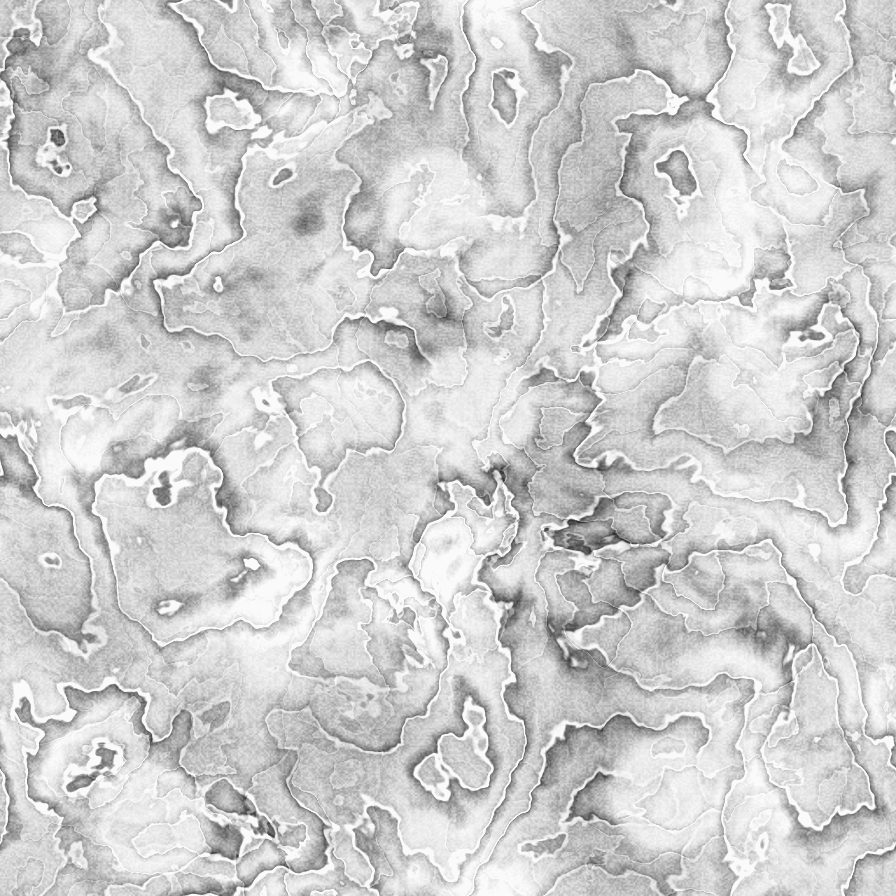
Reproduce this texture procedurally as a three.js fragment shader.

```glsl
#define BASE_TONE 0.905
#define MAJOR_PERIOD 4.0
#define MAJOR_LEVELS 2.3
#define MINOR_PERIOD 8.0
#define MINOR_LEVELS 2.0
#define GAIN 0.47
#define WARP 0.03
#define RIM 0.17
#define DARK 0.8
#define SPOT_CELLS 3.0
#define GRAIN_CELLS 512.0
#define GRAIN 0.17

varying vec2 vUv;

float hash(vec2 p) {
  return fract(sin(dot(p, vec2(127.1, 311.7))) * 43758.5453);
}

// Dot of a random unit gradient with the offset from its lattice point
float corner(vec2 cell, vec2 offset, float period, float seed) {
  float angle = 6.28318 * hash(mod(cell, period) + seed);
  return dot(vec2(cos(angle), sin(angle)), offset);
}

// Gradient noise that wraps after one canvas
float noise(vec2 uv, float period, float seed) {
  vec2 p = uv * period + seed * 0.37;
  vec2 cell = floor(p);
  vec2 f = p - cell;
  vec2 w = f * f * f * (f * (f * 6.0 - 15.0) + 10.0);
  vec2 e = vec2(1.0, 0.0);
  float low = mix(corner(cell, f, period, seed),
                  corner(cell + e.xy, f - e.xy, period, seed), w.x);
  float high = mix(corner(cell + e.yx, f - e.yx, period, seed),
                   corner(cell + e.xx, f - e.xx, period, seed), w.x);
  return 1.4 * mix(low, high, w.y);
}

float fbm(vec2 uv, float period, float seed) {
  float sum = 0.0;
  float amp = 1.0;
  for (int i = 0; i < 6; i++) {
    sum += amp * noise(uv, period, seed);
    period *= 2.0;
    amp *= GAIN;
    seed += 17.0;
  }
  return sum;
}

// Level line: bright rim, dark bank fading out on its upper side
float contour(float level) {
  float d = fract(level + 0.5) - 0.5;
  float rim = exp(-d * d / 0.003);
  float bank = 0.65 * exp(-4.5 * d) + 0.35 * exp(-16.0 * d);
  bank *= smoothstep(0.02, 0.08, d) * (1.0 - smoothstep(0.25, 0.5, d));
  float foot = exp(-8.0 * abs(d)) * (1.0 - smoothstep(-0.09, -0.02, d));
  return RIM * rim - DARK * bank - 0.3 * foot;
}

// Scattered pale discs: x is the disc, y the soft halo around it
vec2 spots(vec2 uv, float wobble) {
  vec2 p = uv * SPOT_CELLS;
  vec2 result = vec2(0.0);
  for (int y = -1; y <= 1; y++) {
    for (int x = -1; x <= 1; x++) {
      vec2 cell = floor(p) + vec2(float(x), float(y));
      vec2 id = mod(cell, SPOT_CELLS);
      vec2 center = cell + 0.2 + 0.6 * vec2(hash(id + 5.3), hash(id + 9.1));
      float present = step(0.5, hash(id + 2.7));
      float radius = 0.14 + 0.07 * hash(id + 7.9);
      float d = length(p - center) - radius + 0.025 * wobble;
      float disc = 1.0 - smoothstep(-0.03, 0.03, d);
      float halo = smoothstep(0.0, 0.04, d) * exp(-12.0 * max(d, 0.0));
      result = max(result, present * vec2(disc, halo));
    }
  }
  return result;
}

// Smooth random grain that wraps
float grain(vec2 uv) {
  vec2 p = uv * GRAIN_CELLS - 0.5;
  vec2 cell = floor(p);
  vec2 w = smoothstep(0.0, 1.0, p - cell);
  vec2 a = mod(cell, GRAIN_CELLS);
  vec2 b = mod(cell + 1.0, GRAIN_CELLS);
  return mix(mix(hash(a), hash(vec2(b.x, a.y)), w.x),
             mix(hash(vec2(a.x, b.y)), hash(b), w.x), w.y) - 0.5;
}

void main() {
  // Warped height fields
  vec2 bend = vec2(fbm(vUv, 4.0, 3.0), fbm(vUv, 4.0, 41.0));
  vec2 uv = vUv + WARP * bend;
  float height = fbm(uv, MAJOR_PERIOD, 11.0);
  float detail = fbm(uv, MINOR_PERIOD, 71.0);

  // Patches where lines are strong or faint
  float majorPatch = smoothstep(-0.4, 0.3, noise(uv, 5.0, 23.0));
  float minorPatch = smoothstep(-0.2, 0.5, noise(uv, 4.0, 57.0));

  // Shading and lines
  float major = contour(MAJOR_LEVELS * height + 0.35);
  float minor = contour(MINOR_LEVELS * detail + 0.6);
  float tone = BASE_TONE + 0.17 * noise(uv, 6.0, 31.0) + 0.05 * detail;
  tone += major * mix(0.45, 1.0, majorPatch);
  tone += minor * mix(0.15, 0.55, minorPatch);

  // Pale discs
  vec2 spot = spots(vUv, detail + bend.x);
  tone = mix(tone, 0.95 + 0.3 * minor, 0.85 * spot.x) - 0.1 * spot.y;

  // Grain, weaker in the whites
  tone += GRAIN * grain(vUv) * (1.0 - 0.7 * smoothstep(0.75, 0.97, tone));
  gl_FragColor = vec4(vec3(clamp(tone, 0.2, 0.98)), 1.0);
}
```
